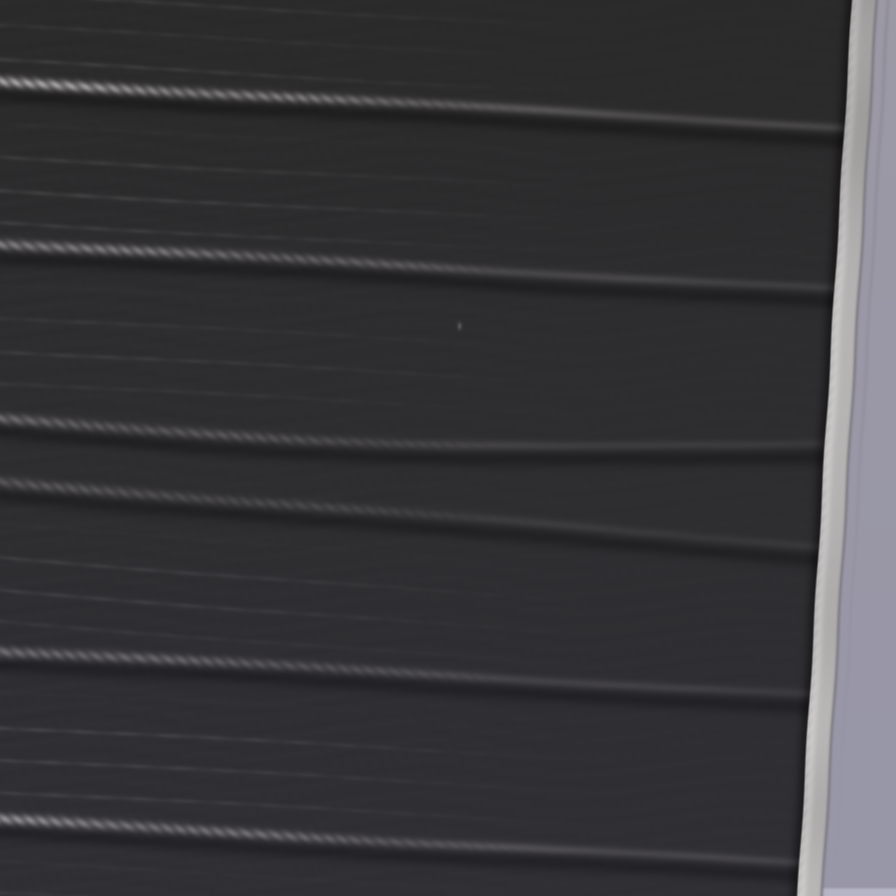
A Shadertoy shader for this texture:

```glsl
// Dark ribbed fabric with sloping corded ridges, beside a pale strip and panel.

const float TAU = 6.2831853;
const vec3 FABRIC_TOP    = vec3(0.170, 0.166, 0.168);
const vec3 FABRIC_BOTTOM = vec3(0.188, 0.184, 0.202);
const vec3 RIDGE_TINT    = vec3(1.00, 0.98, 0.98);
const vec3 STRIP_COLOR   = vec3(0.70, 0.69, 0.69);
const vec3 PANEL_COLOR   = vec3(0.61, 0.60, 0.645);
const vec3 SEAM_COLOR    = vec3(0.46, 0.45, 0.47);

const float FIRST_RIDGE  = 0.091;   // distance of the first ridge from the top
const float RIDGE_PITCH  = 0.1885;  // spacing inside a group of three
const float GROUP_PITCH  = 0.447;   // spacing of the two groups
const float RIDGE_WIDTH  = 0.0060;
const float SHADOW_DROP  = 0.0150;
const float SHADOW_DEPTH = 0.050;
const float CORD_TWISTS  = 66.0;
const float RIB_START    = 0.045;   // first faint rib below a ridge
const float RIB_PITCH    = 0.0365;
const float RIB_WIDTH    = 0.0026;
const float EDGE_TOP     = 0.951;   // fabric border at the top
const float EDGE_LEAN    = 0.061;
const float STRIP_WIDTH  = 0.0275;

float hash(vec2 p) {
    return fract(sin(dot(p, vec2(127.1, 311.7))) * 43758.5453);
}

float bell(float d, float width) {
    d /= width;
    return exp(-d * d);
}

// Layered sines: -1 to 1, slow along x and quick along y
float weave(vec2 p) {
    return 0.5 * sin(p.y * 310.0 + 3.0 * sin(p.x * 17.0))
         + 0.3 * sin(p.y * 530.0 + p.x * 61.0)
         + 0.2 * sin(p.x * 420.0 - p.y * 190.0);
}

// Depth of ridge i below the top; the third ridge bends, the fourth is steeper
float ridgeDepth(float i, float x) {
    float group = step(3.0, i);
    float k = i - 3.0 * group;
    float start = FIRST_RIDGE + GROUP_PITCH * group + RIDGE_PITCH * k;
    start -= 0.0075 * (1.0 - group) * sin(k * TAU * 0.25);
    float bent = i == 2.0 ? 1.0 : 0.0;
    float steep = i == 3.0 ? 1.0 : 0.0;
    float slope = 0.054 + 0.032 * bent + 0.024 * steep;
    return start + slope * x - 0.061 * bent * x * x
         + 0.0012 * sin(x * 9.0 + i * 2.1);
}

// Highlight, shadow and faint ribs belonging to one ridge
float ridgeLight(float i, vec2 p) {
    float d = p.y - ridgeDepth(i, p.x);
    float fade = exp(-1.5 * p.x);
    float strength = mix(0.19, 0.40, smoothstep(0.5, 2.5, abs(i - 2.5)));
    strength *= 1.0 - 0.25 * step(3.0, i);

    // Twisted cord, clearest on the left
    float twist = sin(TAU * CORD_TWISTS * (p.x - 0.9 * d) + sin(p.x * 37.0 + i));
    float cord = 1.0 + 0.25 * twist * (1.0 - smoothstep(0.3, 0.65, p.x));
    float wear = 0.92 + 0.08 * sin(p.x * 23.0 + i * 4.0);
    float light = strength * fade * cord * wear
                * bell(d, RIDGE_WIDTH * mix(1.0, 0.8, p.x));
    light -= SHADOW_DEPTH * bell(d - SHADOW_DROP, 0.009);

    // Ribs; the narrow gap after the third ridge has none
    if (i != 2.0) {
        for (float j = 0.0; j < 4.0; j++) {
            float vary = hash(vec2(i + 2.0, j));
            float ribDistance = d - RIB_START - RIB_PITCH * j - 0.004 * vary;
            float dashes = 0.75 + 0.25 * sin(p.x * 130.0 + 9.0 * vary);
            float ribFade = 1.0 - smoothstep(0.05, 0.75, p.x);
            light += mix(0.025, 0.075, vary) * min(j + 0.3, 1.0) * dashes
                   * ribFade * bell(ribDistance, RIB_WIDTH);
        }
    }
    return light;
}

vec3 fabric(vec2 p) {
    vec3 color = mix(FABRIC_TOP, FABRIC_BOTTOM, p.y);
    color += 0.006 * weave(p) * (1.0 - 0.6 * p.x);
    for (float i = -1.0; i < 6.0; i++) color += RIDGE_TINT * ridgeLight(i, p);
    color += 0.16 * bell(length((p - vec2(0.513, 0.364)) * vec2(1.6, 1.0)), 0.004);
    return color;
}

// Pale strip and flat panel; e is the distance right of the fabric border
vec3 border(float e, vec2 p, float blur) {
    vec3 strip = STRIP_COLOR + 0.07 * bell(e - 0.006, 0.005);
    strip += 0.018 * sin(TAU * 70.0 * (p.y + e)) * bell(e, 0.006);
    strip += 0.02 * sin(p.y * 19.0 + 2.0 * sin(p.y * 7.0));
    strip -= 0.08 * bell(p.y, 0.25);
    vec3 panel = PANEL_COLOR + vec3(-0.015, -0.01, 0.012) * p.y;
    panel -= 0.04 * bell(e - STRIP_WIDTH - 0.013, 0.0025) * (1.0 - p.y);
    panel += 0.12 * smoothstep(0.989, 0.994, p.y);
    vec3 color = mix(strip, panel, smoothstep(-blur, blur, e - STRIP_WIDTH));
    return mix(color, SEAM_COLOR, 0.65 * bell(e - STRIP_WIDTH, 0.0022));
}

void mainImage(out vec4 fragColor, in vec2 fragCoord) {
    vec2 uv = fragCoord / iResolution.xy;
    vec2 p = vec2(uv.x, 1.0 - uv.y);  // y runs down from the top
    float blur = max(0.0015, 0.8 / iResolution.y);
    float e = p.x - EDGE_TOP + EDGE_LEAN * p.y + 0.0006 * sin(p.y * 40.0);
    vec3 cloth = fabric(p) * (1.0 - 0.4 * bell(e, 0.008));
    vec3 color = mix(cloth, border(e, p, blur), smoothstep(-blur, blur, e));
    fragColor = vec4(clamp(color, 0.0, 1.0), 1.0);
}
```
